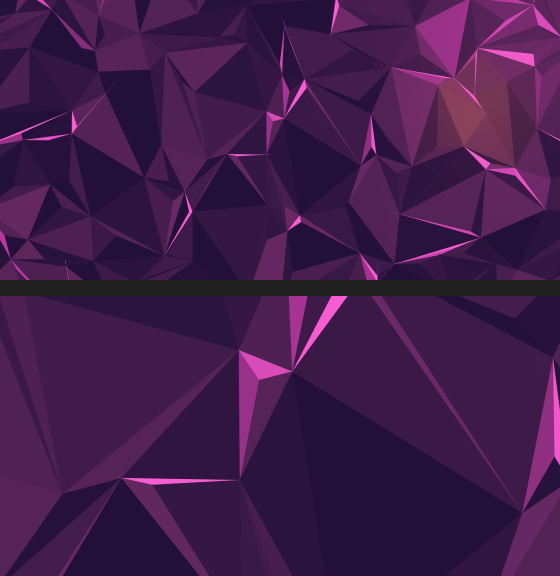
Top: the whole. Bottom: its middle third, enlarged.
A WebGL 1 fragment shader for this background:

```glsl
precision highp float;
// Low-poly backdrop of dark violet facets with pink slivers and a warm glow at the right.

uniform vec2 u_resolution;

#define CELL 0.165               // mesh spacing, in canvas heights
#define TILT 0.45                // mesh rotation, radians
#define JITTER 0.97              // vertex scatter inside a cell
#define SPLIT_SHARE 0.38         // part of the facets that are split in three
#define FACET_TONE 0.45          // brightest ordinary facet
#define CONTRAST 1.8             // higher gives more dark facets
#define GLOW_CENTER vec2(1.89, 0.84)
#define GLOW_RADIUS 0.36
#define AMBER_CENTER vec2(1.70, 0.60)
#define AMBER_RADIUS 0.15
#define SLIVER_AREA 0.13         // facets smaller than this may shine
#define SLIVER_SHARE 0.5         // part of the small facets that shine

float hash(vec2 p) {
  return fract(sin(dot(p, vec2(127.1, 311.7))) * 43758.5453);
}

float cross2(vec2 a, vec2 b) {
  return a.x * b.y - a.y * b.x;
}

// One mesh vertex per grid cell, pushed outwards so that facet sizes vary
vec2 meshVertex(vec2 cell) {
  vec2 offset = smoothstep(0.0, 1.0, vec2(hash(cell), hash(cell + 37.3)));
  return cell + 0.5 + (offset - 0.5) * JITTER;
}

// True when the line a-b separates c from d
bool separates(vec2 a, vec2 b, vec2 c, vec2 d) {
  return cross2(b - a, c - a) * cross2(b - a, d - a) < 0.0;
}

// Signed distance to the line a-b, positive on its left
float edgeDistance(vec2 p, vec2 a, vec2 b) {
  vec2 edge = b - a;
  return cross2(edge, p - a) / max(length(edge), 0.0001);
}

float falloff(vec2 p, vec2 center, float radius) {
  vec2 d = (p - center) / radius;
  return exp(-dot(d, d));
}

// Violet to pink ramp
vec3 ramp(float t) {
  vec3 color = mix(vec3(0.13, 0.062, 0.22), vec3(0.37, 0.15, 0.36), clamp(t / 0.4, 0.0, 1.0));
  color = mix(color, vec3(0.70, 0.21, 0.61), clamp((t - 0.4) / 0.35, 0.0, 1.0));
  return mix(color, vec3(0.97, 0.36, 0.82), clamp((t - 0.75) / 0.25, 0.0, 1.0));
}

vec3 facetColor(vec2 place, float area, vec2 seed) {
  float glow = falloff(place, GLOW_CENTER, GLOW_RADIUS);
  float amber = falloff(place, AMBER_CENTER, AMBER_RADIUS);
  float tone = FACET_TONE * pow(hash(seed), CONTRAST);
  tone = tone * (1.0 + 0.6 * glow) + 0.36 * glow;
  vec3 warm = vec3(0.60, 0.29, 0.36) * (0.55 + min(tone, 0.4));
  float small = 1.0 - smoothstep(0.3 * SLIVER_AREA, SLIVER_AREA, area);
  float shine = small * step(hash(seed + 71.9), SLIVER_SHARE);
  return mix(ramp(tone + 0.85 * shine), warm, 0.9 * amber * (1.0 - shine));
}

// Adds one counter-clockwise triangle as premultiplied colour and coverage
void addFacet(inout vec4 sum, vec2 p, vec2 a, vec2 b, vec2 c, mat2 turn, vec2 seed) {
  float inside = min(edgeDistance(p, a, b), min(edgeDistance(p, b, c), edgeDistance(p, c, a)));
  float pixel = 1.0 / (u_resolution.y * CELL);
  float coverage = clamp(0.5 + inside / pixel, 0.0, 1.0);
  if (coverage > 0.0) {
    float area = 0.5 * cross2(b - a, c - a);
    vec2 place = mix((a + b + c) / 3.0, p, 0.2) * CELL * turn;
    sum += vec4(facetColor(place, area, seed), 1.0) * coverage;
  }
}

// Adds a triangle whole, or split around an uneven inner point
void addTriangle(inout vec4 sum, vec2 p, vec2 a, vec2 b, vec2 c, mat2 turn, vec2 seed) {
  if (hash(seed + 3.3) > SPLIT_SHARE) {
    addFacet(sum, p, a, b, c, turn, seed);
  } else {
    vec3 weight = vec3(hash(seed + 8.1), hash(seed + 17.7), hash(seed + 29.2));
    weight = weight * weight + 0.05;
    weight /= weight.x + weight.y + weight.z;
    vec2 m = a * weight.x + b * weight.y + c * weight.z;
    addFacet(sum, p, a, b, m, turn, seed);
    addFacet(sum, p, b, c, m, turn, seed + 0.11);
    addFacet(sum, p, c, a, m, turn, seed + 0.23);
  }
}

void main() {
  vec2 canvas = gl_FragCoord.xy / u_resolution.y;
  mat2 turn = mat2(cos(TILT), sin(TILT), -sin(TILT), cos(TILT));
  vec2 p = turn * canvas / CELL;
  vec2 home = floor(p);
  vec4 sum = vec4(0.0);

  // Visit the four mesh quads that can reach this point
  for (int k = 0; k < 4; k++) {
    vec2 cell = home - vec2(mod(float(k), 2.0), floor(float(k) / 2.0));
    vec2 a = meshVertex(cell);
    vec2 b = meshVertex(cell + vec2(1.0, 0.0));
    vec2 c = meshVertex(cell + vec2(1.0, 1.0));
    vec2 d = meshVertex(cell + vec2(0.0, 1.0));

    // Split along a diagonal that lies inside the quad
    bool splitAC = separates(a, c, b, d);
    if (splitAC && separates(b, d, a, c)) splitAC = hash(cell + 5.1) > 0.5;
    addTriangle(sum, p, a, b, splitAC ? c : d, turn, cell + 13.7);
    addTriangle(sum, p, splitAC ? a : b, c, d, turn, cell + 14.07);
  }
  gl_FragColor = vec4(sum.rgb / max(sum.a, 0.001), 1.0);
}
```
